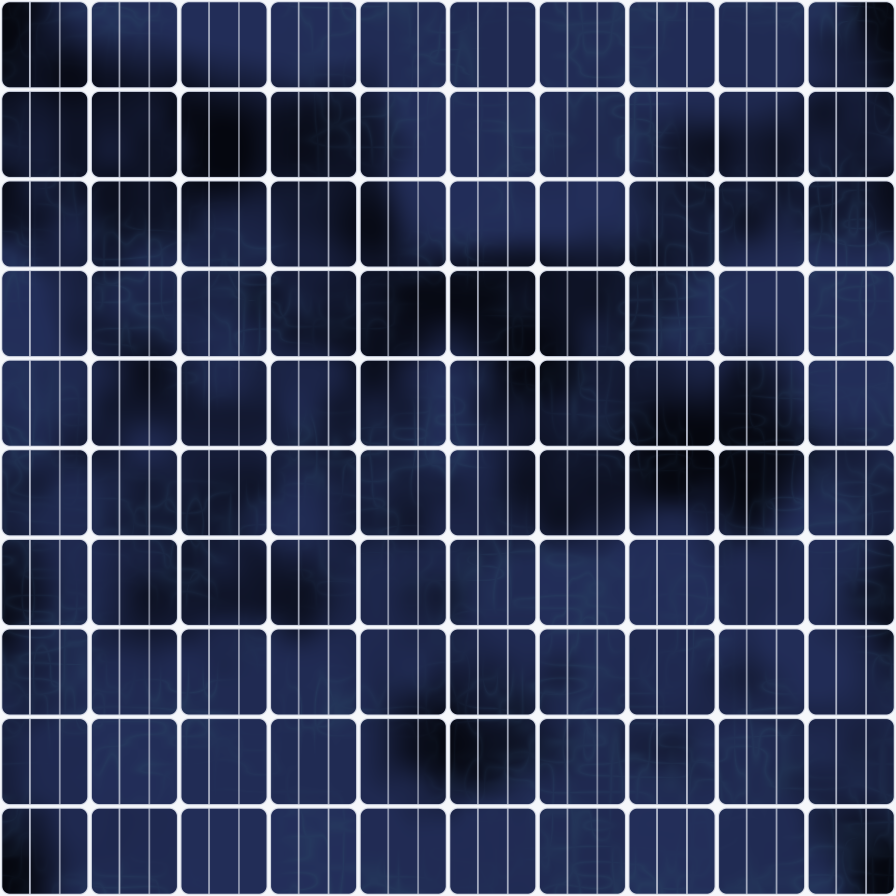
Write a Shadertoy shader that draws this texture.

```glsl
// Solar panel: a 10 by 10 grid of dark blue cells with rounded corners, pale
// gaps and two thin busbars each. Wrapping value noise makes the cloudy tone
// and ridged, stretched noise makes the faint crystal streaks.

#define CELLS 10.0          // cells across and down
#define GAP 0.026           // half width of a gap, in cells
#define CORNER 0.085        // corner radius, in cells
#define BUSBAR 0.010        // half width of a busbar, in cells
#define CLOUD_SCALE 6.0     // cloud patches across, whole number
#define STREAK_SCALE vec2(24.0, 64.0) // streak grid, whole numbers
#define STREAK_GAIN 0.42    // streak strength

const vec3 DEEP   = vec3(0.020, 0.028, 0.060);
const vec3 BLUE   = vec3(0.130, 0.172, 0.335);
const vec3 STREAK = vec3(0.160, 0.270, 0.390);
const vec3 SILVER = vec3(0.770, 0.790, 0.850);
const vec3 WHITE  = vec3(0.960, 0.970, 0.985);

// Integer hash to 0..1
float hash(vec2 p, float seed) {
    uvec3 q = uvec3(ivec3(p.x, p.y, seed)) * uvec3(1597u, 7919u, 3571u);
    uint h = q.x ^ (q.y * 2477u) ^ (q.z * 9973u);
    h = (h ^ (h >> 15)) * 739397u;
    h = (h ^ (h >> 13)) * 277803u;
    h ^= h >> 16;
    return float(h & 65535u) / 65535.0;
}

// Value noise that wraps over the unit square
float noise(vec2 uv, vec2 period, float seed) {
    vec2 p = uv * period, i = floor(p), f = p - i;
    f = f * f * (3.0 - 2.0 * f);
    vec2 a = mod(i, period), b = mod(i + 1.0, period);
    return mix(mix(hash(a, seed), hash(vec2(b.x, a.y), seed), f.x),
               mix(hash(vec2(a.x, b.y), seed), hash(b, seed), f.x), f.y);
}

// Soft patches in three octaves
float clouds(vec2 uv) {
    float sum = 0.0, weight = 0.58, scale = CLOUD_SCALE;
    for (int k = 0; k < 3; k++) {
        sum += weight * noise(uv, vec2(scale), float(k + 3));
        weight *= 0.48;
        scale *= 2.0;
    }
    return sum;
}

// Thin bright ridges along the mid level of the noise
float ridge(vec2 uv, vec2 period, float seed) {
    return pow(1.0 - abs(2.0 * noise(uv, period, seed) - 1.0), 5.0);
}

// Signed distance to a square with rounded corners
float roundedSquare(vec2 p, float halfSize, float radius) {
    vec2 q = abs(p) - halfSize + radius;
    return length(max(q, 0.0)) + min(max(q.x, q.y), 0.0) - radius;
}

void mainImage(out vec4 fragColor, in vec2 fragCoord) {
    vec2 uv = fragCoord / iResolution.xy;
    vec2 id = mod(floor(uv * CELLS), CELLS);
    vec2 p = fract(uv * CELLS) - 0.5;
    float aa = 0.6 * CELLS / min(iResolution.x, iResolution.y);

    // Silicon: cloudy tone with a slight change from cell to cell
    float tone = smoothstep(0.14, 0.62, clouds(uv));
    tone *= 0.92 + 0.14 * hash(id, 21.0);
    vec3 color = mix(DEEP, BLUE, tone);

    // Crystal streaks, horizontal and vertical, in patches
    float along = ridge(uv, STREAK_SCALE, 31.0);
    float up = ridge(uv, STREAK_SCALE.yx, 32.0);
    float patches = smoothstep(0.25, 0.80, noise(uv, vec2(14.0), 33.0));
    color = mix(color, STREAK, STREAK_GAIN * patches * max(along, up) * (0.35 + 0.65 * tone));

    // Busbars at one and two thirds, each with its own brightness
    float side = step(0.0, p.x);
    float bar = 1.0 - smoothstep(BUSBAR - aa, BUSBAR + aa, abs(abs(p.x) - 1.0 / 6.0));
    float shine = 0.65 + 0.35 * hash(vec2(id.x, side), 41.0);
    shine *= 0.85 + 0.15 * hash(id, 42.0 + side);
    color = mix(color, SILVER, bar * shine);

    // Gaps: silver rim, white core
    float d = roundedSquare(p, 0.5 - GAP, CORNER);
    vec3 gapColor = mix(SILVER, WHITE, smoothstep(0.0, GAP * 0.8, d));
    color = mix(color, gapColor, smoothstep(-aa, aa, d));

    fragColor = vec4(color, 1.0);
}
```
